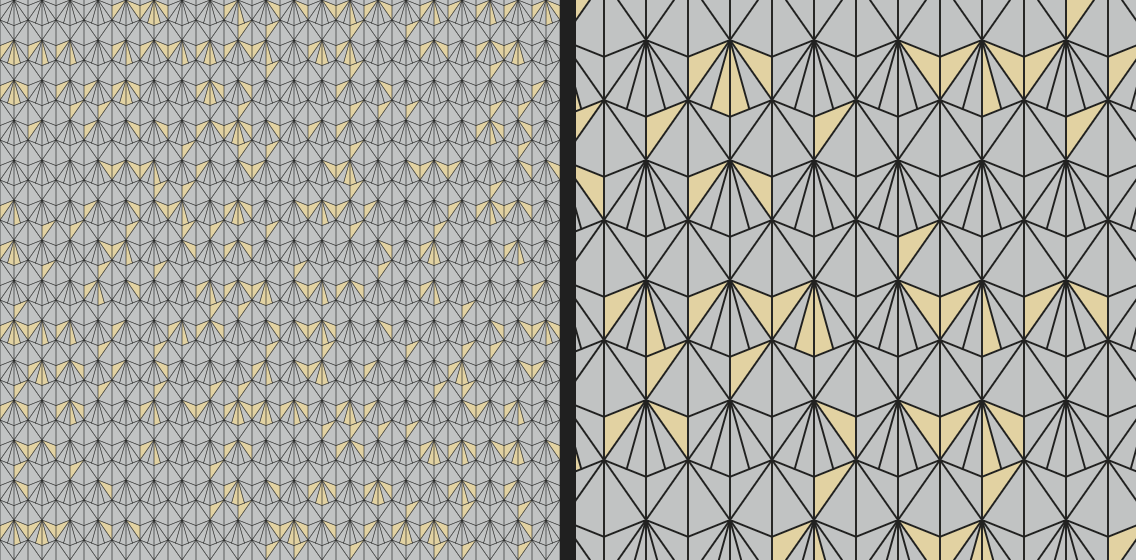
Left: the whole. Right: its middle third, enlarged.
Give the GLSL for this pattern, as a WebGL 2 fragment shader.

```glsl
#version 300 es
precision highp float;
precision highp int;

uniform vec2 u_resolution;
out vec4 fragColor;

const vec2 REPEATS = vec2(20.0, 14.0);
const float LINE_WIDTH = 0.00115;
const vec3 GREY = vec3(0.755, 0.765, 0.765);
const vec3 GOLD = vec3(0.885, 0.825, 0.635);
const vec3 INK = vec3(0.13, 0.13, 0.125);

// Chance that each kind of facet is gold
const float LEFT_WING = 0.40;
const float RIGHT_WING = 0.33;
const float RIGHT_RAY = 0.62;  // given a gold left wing
const float LEFT_RAY = 0.35;   // given a gold right ray
const float LOWER_FACET = 0.30;

// Corners in half a cell: x away from the axis, y downward
const vec2 STAR = vec2(0.0, 0.0);
const vec2 NODE = vec2(0.5, 0.5);
const vec2 NEXT_STAR = vec2(0.0, 1.0);
const vec2 UPPER_DIP = vec2(0.5, 0.14);
const vec2 LOWER_DIP = vec2(0.0, 0.64);
const vec2 RAY_END = vec2(0.23, 0.5756);

float hash(vec2 cell, uint salt) {
  uint h = uint(cell.x) * 374761393u + uint(cell.y) * 668265263u + salt * 974711u;
  h = (h ^ (h >> 15)) * 739982445u;
  h = (h ^ (h >> 12)) * 695872825u;
  h ^= h >> 15;
  return float(h & 65535u) / 65536.0;
}

float segmentDistance(vec2 p, vec2 a, vec2 b) {
  p = (p - a) / REPEATS;
  vec2 d = (b - a) / REPEATS;
  return length(p - d * clamp(dot(p, d) / dot(d, d), 0.0, 1.0));
}

// Coverage of one pixel by a stroke, also when thinner than the pixel
float stroke(float dist, float pixel) {
  float d = dist / pixel;
  float halfWidth = 0.5 * LINE_WIDTH / pixel;
  return clamp(min(d + 0.5, halfWidth) - max(d - 0.5, -halfWidth), 0.0, 1.0);
}

float edgeSide(vec2 p, vec2 a, vec2 b) {
  vec2 d = normalize((b - a) / REPEATS);
  return dot((p - a) / REPEATS, vec2(-d.y, d.x));
}

float triangle(vec2 p, vec2 a, vec2 b, vec2 c, float pixel) {
  float inside = min(edgeSide(p, a, b), min(edgeSide(p, b, c), edgeSide(p, c, a)));
  return clamp(inside / pixel + 0.5, 0.0, 1.0);
}

void main() {
  vec2 uv = gl_FragCoord.xy / u_resolution;
  float pixel = 1.0 / min(u_resolution.x, u_resolution.y);
  vec2 grid = vec2(uv.x, 1.0 - uv.y) * REPEATS;
  vec2 cell = floor(grid);
  vec2 local = fract(grid) - vec2(0.5, 0.0);
  bool right = local.x > 0.0;
  vec2 p = vec2(abs(local.x), local.y);

  // Random choice of gold facets
  bool leftWing = hash(cell, 1u) < LEFT_WING;
  bool rightWing = hash(cell, 2u) < RIGHT_WING;
  bool rightRay = leftWing && hash(cell, 3u) < RIGHT_RAY;
  bool leftRay = rightRay && hash(cell, 4u) < LEFT_RAY;
  bool lowerFacet = hash(cell, 5u) < LOWER_FACET;

  float gold = 0.0;
  if (right ? rightWing : leftWing)
    gold = max(gold, triangle(p, STAR, UPPER_DIP, NODE, pixel));
  if (right ? rightRay : leftRay)
    gold = max(gold, triangle(p, STAR, RAY_END, LOWER_DIP, pixel));
  if (right && lowerFacet)
    gold = max(gold, triangle(p, LOWER_DIP, NODE, NEXT_STAR, pixel));
  vec3 color = mix(GREY, GOLD, gold);

  // Verticals, then the folds of the fan
  float clear = 1.0 - stroke(min(p.x, 0.5 - p.x) / REPEATS.x, pixel);
  clear *= 1.0 - stroke(segmentDistance(p, STAR, NODE), pixel);
  clear *= 1.0 - stroke(segmentDistance(p, NODE, NEXT_STAR), pixel);
  clear *= 1.0 - stroke(segmentDistance(p, STAR, UPPER_DIP), pixel);
  clear *= 1.0 - stroke(segmentDistance(p, NODE, LOWER_DIP), pixel);
  clear *= 1.0 - stroke(segmentDistance(p, STAR, RAY_END), pixel);

  fragColor = vec4(mix(INK, color, clear), 1.0);
}
```
